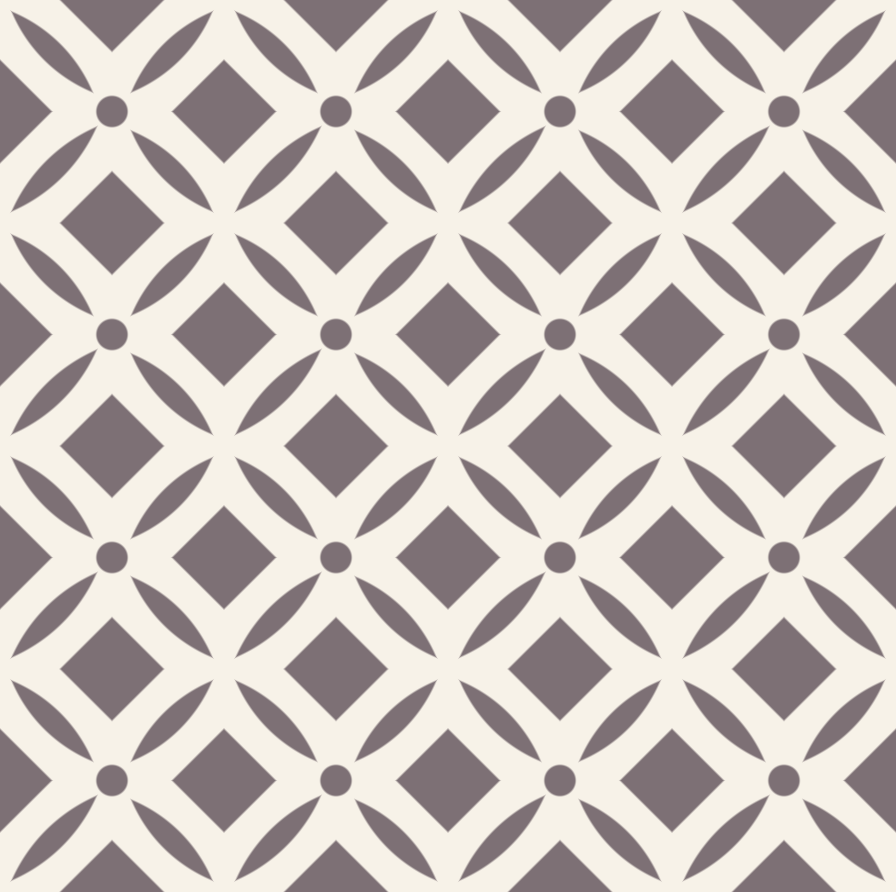
This pattern is drawn by a WebGL 2 fragment shader. Its source:

```glsl
#version 300 es
precision highp float;
// Geometric tile: a dot in each cell, four diagonal leaves around it, and
// diamonds on the cell borders. Each cell is folded about its centre and the
// parts are joined as distance functions; whole repeats make it seamless.

uniform vec2 u_resolution;
out vec4 outColor;

// Lengths are in cells, measured from the cell centre.
#define REPEATS 4.0
#define DOT_RADIUS 0.070
#define DIAMOND_HALF 0.232
#define LEAF_INNER 0.086
#define LEAF_INNER_LONG 0.068
#define LEAF_OUTER 0.448
#define LEAF_HALF_WIDTH 0.051
#define EDGE_SOFTNESS 0.006
#define CREAM vec3(0.97, 0.95, 0.91)
#define MAUVE vec3(0.49, 0.44, 0.46)

const float INV_SQRT2 = 0.70711;

float diamond(vec2 p, float halfDiagonal) {
    return (abs(p.x) + abs(p.y) - halfDiagonal) * INV_SQRT2;
}

// Lens formed by two arcs; its long axis is y.
float leaf(vec2 p, float halfLength, float halfWidth) {
    float radius = (halfLength * halfLength + halfWidth * halfWidth) / (2.0 * halfWidth);
    return length(vec2(abs(p.x) + radius - halfWidth, p.y)) - radius;
}

float motif(vec2 p) {
    vec2 q = abs(p);

    // Dot at the centre, diamonds halfway along the borders
    float d = length(p) - DOT_RADIUS;
    d = min(d, diamond(q - vec2(0.5, 0.0), DIAMOND_HALF));
    d = min(d, diamond(q - vec2(0.0, 0.5), DIAMOND_HALF));

    // Diagonal leaves; the lower left one reaches closer to the dot
    bool lowerLeft = max(p.x, p.y) < 0.0;
    float inner = lowerLeft ? LEAF_INNER_LONG : LEAF_INNER;
    vec2 diagonal = vec2(q.x - q.y, q.x + q.y - inner - LEAF_OUTER) * INV_SQRT2;
    float halfLength = (LEAF_OUTER - inner) * INV_SQRT2;
    return min(d, leaf(diagonal, halfLength, LEAF_HALF_WIDTH));
}

void main() {
    vec2 uv = gl_FragCoord.xy / u_resolution;
    vec2 cell = fract(uv * REPEATS) - 0.5;

    // Soft edge, never narrower than about one pixel
    float pixel = REPEATS / min(u_resolution.x, u_resolution.y);
    float edge = max(EDGE_SOFTNESS, 0.8 * pixel);
    float ink = 1.0 - smoothstep(-edge, edge, motif(cell));

    outColor = vec4(mix(CREAM, MAUVE, ink), 1.0);
}
```
